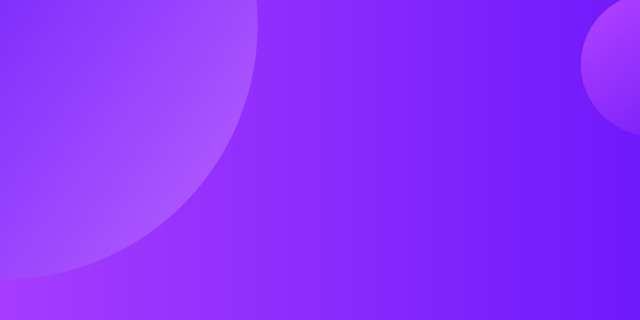
This background is drawn by a WebGL 2 fragment shader. Its source:

```glsl
#version 300 es
precision highp float;

uniform vec2 u_resolution;
out vec4 outColor;

// Smooth coverage of a disc, one pixel wide at the rim.
float discMask(vec2 offset, float radius) {
    float pixel = 1.0 / u_resolution.y;
    return smoothstep(0.75 * pixel, -0.75 * pixel, length(offset) - radius);
}

// Linear blend across a disc: 0 at its near rim, 1 at its far rim.
float discRamp(vec2 offset, float radius, vec2 direction) {
    return clamp(0.5 + 0.5 * dot(offset, direction) / radius, 0.0, 1.0);
}

void main() {
    vec2 uv = gl_FragCoord.xy / u_resolution;
    vec2 p = gl_FragCoord.xy / u_resolution.y;

    // Horizontal violet backdrop
    vec3 color = mix(vec3(0.65, 0.238, 1.0), vec3(0.438, 0.098, 0.985), uv.x);

    // Large disc in the upper left, brightening toward its lower right
    vec2 largeOffset = p - vec2(0.008, 0.924);
    float largeRadius = 0.797;
    float largeRamp = discRamp(largeOffset, largeRadius, vec2(0.8, -0.6));
    vec3 largeColor = mix(vec3(0.37, 0.05, 0.98), vec3(0.67, 0.33, 1.0), largeRamp);
    color = mix(color, largeColor, discMask(largeOffset, largeRadius));

    // Small disc cut by the right side, darkening toward its lower right
    vec2 smallOffset = p - vec2(2.039, 0.799);
    float smallRadius = 0.2235;
    float smallRamp = discRamp(smallOffset, smallRadius, vec2(0.6, -0.8));
    vec3 smallColor = mix(vec3(0.665, 0.245, 1.0), vec3(0.47, 0.12, 0.98), smallRamp);
    color = mix(color, smallColor, discMask(smallOffset, smallRadius));

    outColor = vec4(color, 1.0);
}
```
